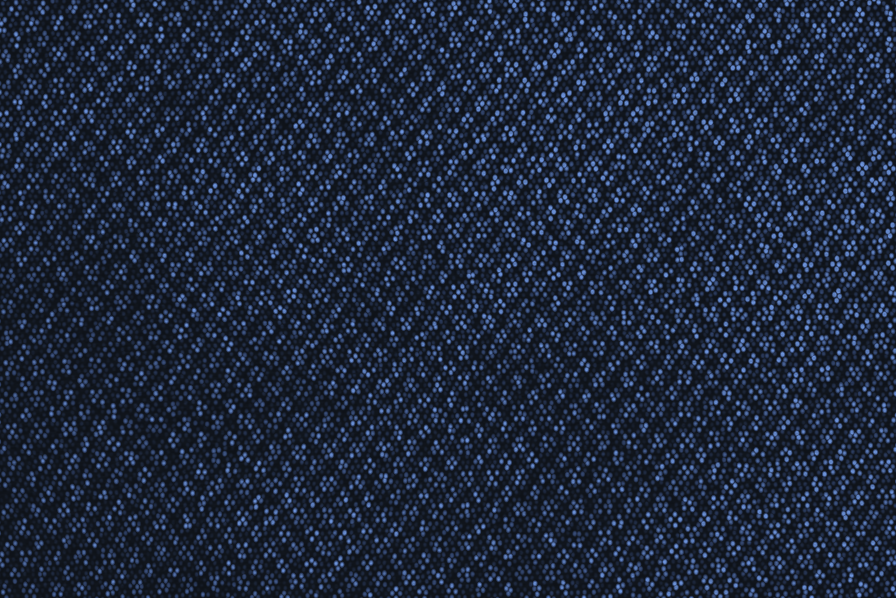
A Shadertoy shader for this texture:

```glsl
#define REPEATS vec2(32.0, 38.0)
#define TILT 0.03
#define BEADS vec2(4.0, 3.0)
#define BEAD_RADIUS vec2(0.50, 0.80)
#define CLUSTER_RADIUS vec2(0.27, 0.62)
#define CLUSTER_SLANT 0.04
#define DIM_THREAD 0.26
#define JITTER 0.45
#define WARP 0.50
#define SHADOW vec3(0.060, 0.077, 0.104)
#define MIDTONE vec3(0.165, 0.228, 0.365)
#define HIGHLIGHT vec3(0.390, 0.530, 0.790)

float hash(vec2 p) {
    vec3 q = fract(vec3(p.xyx) * 0.1031);
    q += dot(q, q.yzx + 33.33);
    return fract((q.x + q.y) * q.z);
}

float noise(vec2 p) {
    vec2 i = floor(p), f = fract(p);
    f = f * f * (3.0 - 2.0 * f);
    return mix(mix(hash(i), hash(i + vec2(1, 0)), f.x),
               mix(hash(i + vec2(0, 1)), hash(i + vec2(1, 1)), f.x), f.y);
}

// How strongly a bead belongs to a bright cluster; rows are staggered by half
float clusterMask(vec2 p) {
    float nearest = 10.0;
    for (int j = -1; j <= 1; j++) {
        float row = floor(p.y) + float(j);
        float dy = p.y - row - 0.5;
        float x = p.x + 0.5 * mod(row, 2.0) - CLUSTER_SLANT * dy;
        float dx = fract(x) - 0.5;
        nearest = min(nearest, length(vec2(dx, dy) / CLUSTER_RADIUS));
    }
    return 1.0 - smoothstep(0.65, 1.2, nearest);
}

// Brightest of the overlapping thread beads around a point
float weave(vec2 p) {
    vec2 q = p * BEADS;
    float value = 0.0;
    for (int j = -1; j <= 1; j++) {
        float row = floor(q.y) + float(j);
        float stagger = 0.5 * mod(row, 2.0);
        for (int i = -1; i <= 1; i++) {
            vec2 id = vec2(floor(q.x + stagger) + float(i), row);
            vec2 jitter = vec2(hash(id + 7.1), hash(id + 19.7)) - 0.5;
            vec2 center = id + 0.5 - vec2(stagger, 0.0);
            float d = length((q - center - JITTER * jitter) / BEAD_RADIUS);
            float bead = 1.0 - smoothstep(0.1, 1.0, d);
            float tone = mix(DIM_THREAD, 1.0, clusterMask(center / BEADS));
            value = max(value, bead * tone * mix(0.55, 1.2, hash(id)));
        }
    }
    return value;
}

void mainImage(out vec4 fragColor, in vec2 fragCoord) {
    vec2 uv = fragCoord / iResolution.xy;
    float aspect = iResolution.x / iResolution.y;

    // Slightly tilted, gently bent cloth
    vec2 cloth = (uv - 0.5) * vec2(aspect, 1.0);
    cloth = mat2(cos(TILT), -sin(TILT), sin(TILT), cos(TILT)) * cloth;
    vec2 bend = vec2(noise(uv * 3.0), noise(uv * 3.0 + 40.0)) - 0.5;
    vec2 p = cloth * REPEATS / vec2(aspect, 1.0) + WARP * bend;
    float value = weave(p);

    // Broad light falling from the upper right, with mottled wear
    float light = 0.80 + 0.25 * uv.x + 0.20 * uv.y;
    light *= 1.0 - 0.25 * smoothstep(0.35, 0.0, uv.x) * (1.0 - uv.y);
    light *= mix(0.86, 1.14, noise(uv * vec2(9.0, 6.0) + 11.0));
    value *= light;

    // Thread colour ramp
    vec3 color = mix(SHADOW, MIDTONE, smoothstep(0.0, 0.42, value));
    color = mix(color, HIGHLIGHT, smoothstep(0.28, 1.08, value));
    color *= mix(0.88, 1.12, noise(p * 9.0));
    fragColor = vec4(color, 1.0);
}
```
